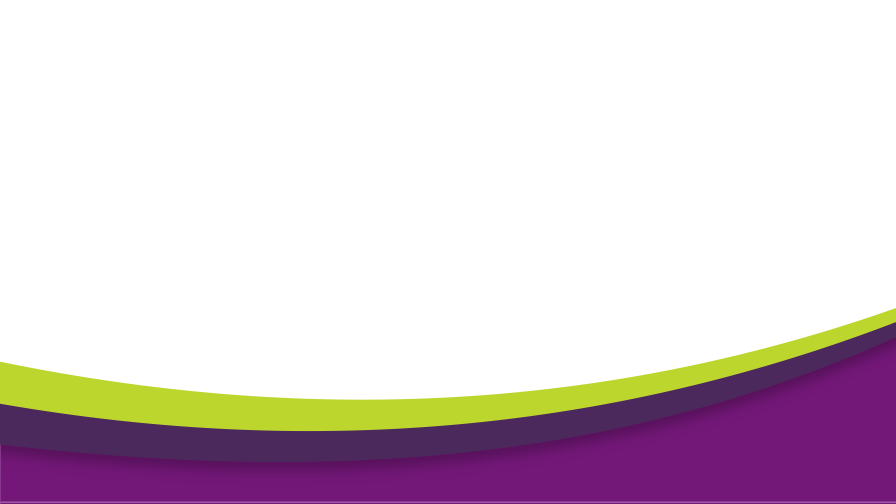
Give the GLSL for this background, as a Shadertoy shader.

```glsl
const vec3 WHITE = vec3(1.0);
const vec3 LIME = vec3(0.74, 0.84, 0.18);
const vec3 INDIGO = vec3(0.30, 0.16, 0.36);
const vec3 PURPLE = vec3(0.45, 0.09, 0.47);
const vec3 LILAC = vec3(0.62, 0.35, 0.64);

// Height of a sagging curve: lowest point, bend and lopsidedness
float sagHeight(float x, vec2 lowest, float bend, float skew) {
    float d = x - lowest.x;
    return lowest.y + d * d * (bend + skew * d);
}

// Smooth coverage of the area below an edge
float below(float gap, float pixel) {
    return clamp(0.5 + gap / pixel, 0.0, 1.0);
}

// Soft shade that fades with depth under an edge
float shadow(float gap, float reach) {
    float depth = max(gap, 0.0) / reach;
    return exp(-depth * depth);
}

// Smooth coverage of a thin line
float stripe(float pos, float centre, float halfWidth, float pixel) {
    return below(halfWidth - abs(pos - centre), pixel);
}

void mainImage(out vec4 fragColor, in vec2 fragCoord) {
    vec2 uv = fragCoord / iResolution.xy;
    vec2 pixel = 1.0 / iResolution.xy;

    // Signed depth below each curve
    float limeGap = sagHeight(uv.x, vec2(0.404, 0.207), 0.482, 0.050) - uv.y;
    float indigoGap = sagHeight(uv.x, vec2(0.345, 0.1447), 0.4726, 0.048) - uv.y;
    float purpleGap = sagHeight(uv.x, vec2(0.3125, 0.0833), 0.408, 0.169) - uv.y;

    // Purple base with a shade under the indigo band
    vec3 base = PURPLE * (1.0 - 0.22 * shadow(purpleGap, 0.022));

    // Pale hairlines along the bottom and left borders
    float bottomLine = stripe(uv.y, 0.0035, 0.0015, pixel.y);
    float leftLine = stripe(uv.x, 0.0, 0.0008, pixel.x);
    base = mix(base, LILAC, max(bottomLine, 0.7 * leftLine));

    // Bands stacked from top to bottom
    vec3 color = mix(WHITE, LIME, below(limeGap, pixel.y));
    color = mix(color, INDIGO, below(indigoGap, pixel.y));
    color = mix(color, base, below(purpleGap, pixel.y));

    fragColor = vec4(color, 1.0);
}
```
